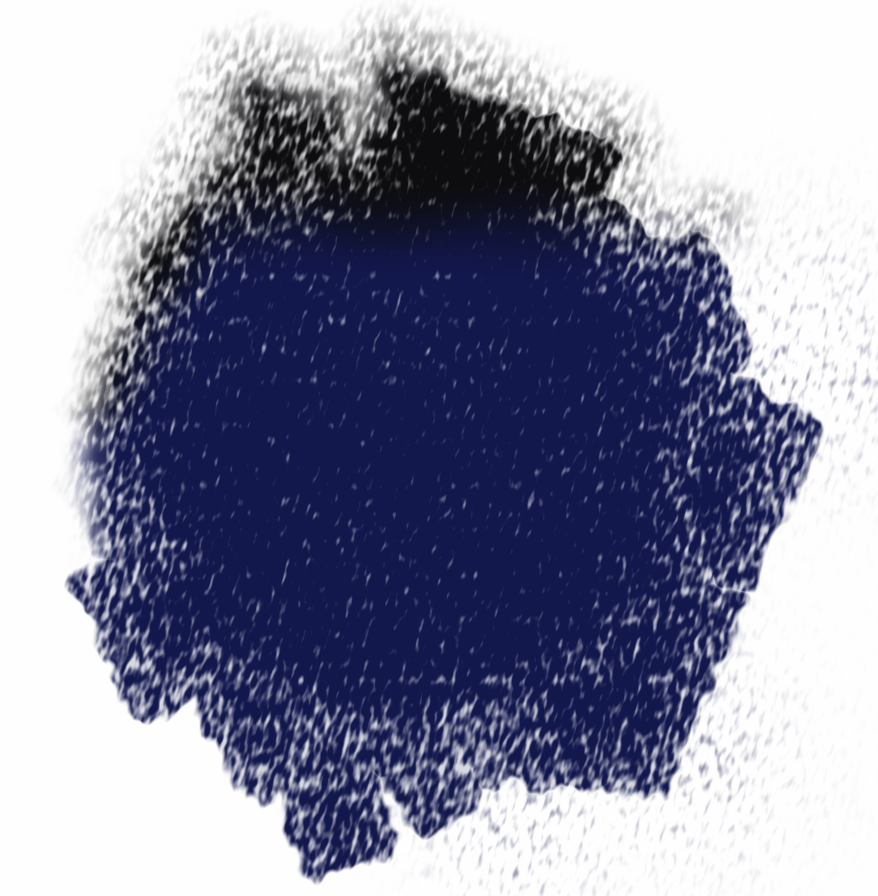
Reproduce this background procedurally as a WebGL 1 fragment shader.

```glsl
precision highp float;
// A dry patch of navy paint with a black crown on white, rough-textured paper.
// Tilted brush dabs join into one distance field; its depth sets how much paint
// covers a slanted gradient-noise grain, and wider soft fields add stray flecks.

uniform vec2 u_resolution;

#define PAPER vec3(0.995)
#define NAVY vec3(0.070, 0.090, 0.300)
#define BLACK vec3(0.050, 0.050, 0.062)
#define GRAIN_SCALE vec2(138.0, 60.0)
#define GRAIN_SLANT 0.25
#define GRAIN_STRENGTH 1.40
#define GRAIN_SOFTNESS 0.58
#define EDGE_COVER 0.13
#define CORE_COVER 0.86
#define PAINT_FLOOR 0.16
#define SOFT_EDGE 0.032
#define FLECK_OPACITY 0.58

vec2 randomGradient(vec2 cell) {
  float h = fract(sin(dot(cell, vec2(127.1, 311.7))) * 43758.5453);
  return vec2(cos(6.2832 * h), sin(6.2832 * h));
}

float gradientNoise(vec2 p) {
  vec2 i = floor(p), f = p - i;
  vec2 u = f * f * f * (f * (f * 6.0 - 15.0) + 10.0);
  vec2 e = vec2(1.0, 0.0);
  float a = dot(randomGradient(i), f);
  float b = dot(randomGradient(i + e.xy), f - e.xy);
  float c = dot(randomGradient(i + e.yx), f - e.yx);
  float d = dot(randomGradient(i + e.xx), f - e.xx);
  return mix(mix(a, b, u.x), mix(c, d, u.x), u.y);
}

// Signed distance to a tilted dab with rounded corners.
float dab(vec2 p, vec2 centre, vec2 halfSize, float angle) {
  const float corner = 0.016;
  vec2 q = p - centre, axis = vec2(cos(angle), sin(angle));
  q = abs(vec2(dot(q, axis), dot(q, vec2(-axis.y, axis.x)))) - halfSize + corner;
  return length(max(q, 0.0)) + min(max(q.x, q.y), 0.0) - corner;
}

// Round body joined with the dabs that form its lobes.
float patchDistance(vec2 p) {
  float d = (length((p - vec2(0.462, 0.492)) / vec2(0.365, 0.358)) - 1.0) * 0.36;
  // right side and crown
  d = min(d, dab(p, vec2(0.800, 0.470), vec2(0.088, 0.106), -0.45));
  d = min(d, dab(p, vec2(0.723, 0.634), vec2(0.100, 0.083), 0.35));
  d = min(d, dab(p, vec2(0.525, 0.790), vec2(0.142, 0.106), -0.37));
  d = min(d, dab(p, vec2(0.302, 0.779), vec2(0.068, 0.126), -0.26));
  d = min(d, dab(p, vec2(0.255, 0.715), vec2(0.080, 0.100), -0.62));
  // lower edge, left to right
  d = min(d, dab(p, vec2(0.214, 0.317), vec2(0.108, 0.090), 0.43));
  d = min(d, dab(p, vec2(0.286, 0.219), vec2(0.066, 0.101), 0.52));
  d = min(d, dab(p, vec2(0.371, 0.115), vec2(0.058, 0.085), 0.26));
  d = min(d, dab(p, vec2(0.475, 0.145), vec2(0.046, 0.069), 0.43));
  d = min(d, dab(p, vec2(0.638, 0.219), vec2(0.107, 0.100), -0.05));
  return min(d, dab(p, vec2(0.703, 0.258), vec2(0.093, 0.122), -0.40));
}

float glow(vec2 p, vec2 centre, float radius) {
  vec2 q = (p - centre) / radius;
  return exp(-dot(q, q));
}

float coverage(float level) {
  return smoothstep(-GRAIN_SOFTNESS, GRAIN_SOFTNESS, level);
}

void main() {
  vec2 p = gl_FragCoord.xy / u_resolution.y;

  // Paper grain: slanted fine flecks grouped by broader variations.
  vec2 slanted = vec2(p.x - GRAIN_SLANT * p.y, p.y) * GRAIN_SCALE;
  float grain = 0.85 * gradientNoise(slanted)
              + 0.40 * gradientNoise(slanted * 1.7 + 37.0);
  float broad = gradientNoise(p * 7.0 + 11.0);
  float clusters = gradientNoise(p * vec2(26.0, 17.0) + 53.0);
  float level = GRAIN_STRENGTH * grain + 0.25 * broad + 0.25 * clusters;

  // Ragged outline with fine bristle teeth.
  vec2 ragged = vec2(gradientNoise(p * 34.0), gradientNoise(p * 34.0 + 71.0));
  float teeth = gradientNoise(slanted * 0.6 + 19.0);
  float d = patchDistance(p + 0.014 * ragged) + 0.008 * teeth;

  // The crown and upper left fade out; the other edges stay crisp.
  float crown = smoothstep(0.66, 0.82, p.y) * smoothstep(0.82, 0.62, p.x);
  float leftFade = smoothstep(0.22, 0.10, p.x) * smoothstep(0.36, 0.46, p.y);
  float softness = max(crown * smoothstep(0.62, 0.34, p.x), leftFade);
  float width = mix(0.004, SOFT_EDGE, softness);
  float body = 1.0 - smoothstep(-width, width, d);
  float cover = mix(EDGE_COVER, CORE_COVER, smoothstep(0.0, 0.135, -d));
  cover += 0.28 * glow(p, vec2(0.54, 0.82), 0.14);
  float paint = body * mix(PAINT_FLOOR, 1.0, coverage(cover + level));

  // Stray flecks beside the patch.
  float above = max(crown, smoothstep(0.70, 0.76, p.y));
  float halo = above * (1.0 - smoothstep(-0.01, 0.078, d));
  halo = max(halo, leftFade * (1.0 - smoothstep(-0.01, 0.035, d)));
  float stray = glow(p, vec2(0.89, 0.60), 0.12)
              + glow(p, vec2(0.75, 0.16), 0.12)
              + glow(p, vec2(0.57, 0.07), 0.08);
  float flecks = halo * coverage(level - 0.14);
  flecks = max(flecks, min(stray, 1.0) * coverage(level - 0.56));
  paint = max(paint, FLECK_OPACITY * flecks);

  // Black sweeps over the top and down the upper-left shoulder.
  float top = smoothstep(0.685, 0.80, p.y + 0.025 * broad);
  float shoulder = smoothstep(-0.03, 0.07, 0.556 * p.y - p.x - 0.158 + 0.02 * broad);
  shoulder *= smoothstep(0.49, 0.56, p.y);
  vec3 pigment = mix(NAVY, BLACK, max(top, shoulder));
  gl_FragColor = vec4(mix(PAPER, pigment, paint), 1.0);
}
```
